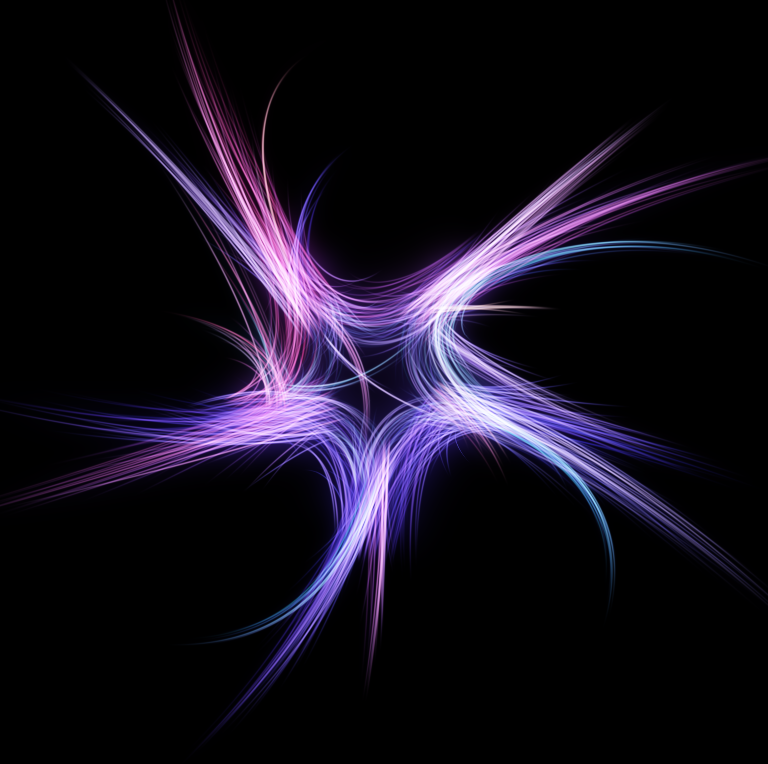
A Shadertoy shader for this background:

```glsl
// A five-armed burst of glowing filaments on black.
// Each bundle follows a quadratic curve; its strands are offsets in the
// curve's own (along, across) space, summed as light and tone mapped.

const float STRAND_WIDTH = 0.0011;
const float FLARE = 1.7;       // how far loose hairs bend off their bundle
const float EXPOSURE = 1.2;
const float SHEEN = 0.36;      // soft light between the strands
const float RIB_STRANDS = 24.0;
const vec2 CORE = vec2(0.49, 0.50);

const vec3 PINK = vec3(1.0, 0.36, 0.82);
const vec3 ROSE = vec3(1.0, 0.1, 0.35);
const vec3 BLUE = vec3(0.12, 0.14, 1.0);
const vec3 VIOLET = vec3(0.4, 0.2, 1.0);
const vec3 LILAC = vec3(0.74, 0.62, 1.0);
const vec3 CYAN = vec3(0.12, 0.7, 0.85);
const vec3 GOLD = vec3(1.0, 0.72, 0.4);

vec2 pos;      // point being shaded
vec3 light;    // light gathered there

vec3 hash3(float n) {
    vec3 v = fract(n * vec3(0.1031, 0.1030, 0.0973));
    v += dot(v, v.yzx + 33.33);
    return fract((v.xxy + v.yzz) * v.zyx);
}

vec2 curve(vec2 a, vec2 b, vec2 c, float t) {
    return mix(mix(a, b, t), mix(b, c, t), t);
}

// Nearest place on the curve: x = parameter, y = signed distance
vec2 curveSpace(vec2 a, vec2 b, vec2 c) {
    float t = 0.0, best = 1e5;
    for (int i = 0; i <= 8; i++) {
        float s = float(i) / 8.0;
        vec2 q = curve(a, b, c, s) - pos;
        if (dot(q, q) < best) { best = dot(q, q); t = s; }
    }
    for (int i = 0; i < 4; i++) {
        vec2 v = 2.0 * mix(b - a, c - b, t);
        t = clamp(t - dot(curve(a, b, c, t) - pos, v) / dot(v, v), 0.0, 1.0);
    }
    vec2 v = mix(b - a, c - b, t), q = pos - curve(a, b, c, t);
    return vec2(t, sign(v.x * q.y - v.y * q.x) * length(q));
}

// Adds a bundle running from a to c, pulled toward b
void bundle(vec2 a, vec2 b, vec2 c, float w0, float w1, float count, vec3 inner, vec3 outer) {
    vec2 s = curveSpace(a, b, c);
    float t = s.x, width = mix(w0, w1, sqrt(t));
    if (abs(s.y) > w0 * (1.0 + FLARE) + w1 + 0.005) return;
    float seed = floor(911.0 * (a.x + b.y + 2.0 * c.x));
    vec3 sum = vec3(0.0);
    for (float k = 0.0; k < count; k++) {
        vec3 h = hash3(seed + k * 7.0);
        float side = 2.0 * h.x - 1.0, bend = 2.0 * h.y - 1.0;
        float reach = mix(1.0, 0.32, max(bend * bend, h.z * h.z));
        float u = t / reach;
        float offset = width * side * mix(1.0, abs(side), t) + FLARE * w0 * bend * abs(bend) * u * u;
        float d = (s.y - offset) / STRAND_WIDTH;
        float fade = smoothstep(0.0, 0.08 + 0.2 * h.z, t) * (1.0 - smoothstep(0.4, 1.0, u));
        vec3 tint = mix(inner, outer, clamp(h.z * 0.9 + 0.3 * t - 0.1, 0.0, 1.0));
        tint = mix(tint, BLUE, 0.4 * bend * bend);
        sum += mix(tint, LILAC, 0.4 * h.x * h.x) * exp(-d * d) * fade * (0.3 + 0.8 * h.x);
    }
    float across = s.y / (1.3 * width);
    float sheet = exp(-across * across) * smoothstep(0.0, 0.2, t) * (1.0 - t) * (1.0 - t);
    light += sum + SHEEN * sheet * min(count / 30.0, 1.0) * mix(outer, VIOLET, 0.5);
}

// Strands that start from both ends of one curve
void rib(vec2 a, vec2 b, vec2 c, float width, vec3 inner, vec3 outer) {
    bundle(a, b, c, width, width, RIB_STRANDS, inner, outer);
    bundle(c, b, a, width, width, RIB_STRANDS, outer, inner);
}

vec2 spoke(float turn) {
    float angle = 6.2832 * turn;
    return vec2(cos(angle), sin(angle));
}

void mainImage(out vec4 fragColor, in vec2 fragCoord) {
    pos = fragCoord / iResolution.y;
    light = 0.08 * VIOLET * exp(-dot(pos - CORE, pos - CORE) / 0.009);

    // Upper left arm
    bundle(vec2(.438,.568), vec2(.292,.766), vec2(.215,1.06), .036, .012, 46., PINK, ROSE);
    bundle(vec2(.419,.562), vec2(.253,.775), vec2(.06,.945), .024, .005, 26., LILAC, VIOLET);
    bundle(vec2(.406,.594), vec2(.24,.95), vec2(.52,.967), .008, .004, 5., GOLD, ROSE);
    bundle(vec2(.40,.58), vec2(.36,.75), vec2(.48,.82), .02, .012, 14., BLUE, VIOLET);
    // Upper right arm
    bundle(vec2(.53,.562), vec2(.685,.728), vec2(1.1,.812), .036, .012, 46., PINK, VIOLET);
    bundle(vec2(.537,.568), vec2(.719,.751), vec2(.89,.877), .024, .006, 26., LILAC, PINK);
    bundle(vec2(.58,.60), vec2(.774,.733), vec2(1.03,.64), .016, .006, 14., CYAN, VIOLET);
    bundle(vec2(.56,.59), vec2(.65,.60), vec2(.74,.593), .014, .005, 12., GOLD, BLUE);
    // Lower right arm
    bundle(vec2(.563,.476), vec2(.77,.432), vec2(1.07,.155), .034, .01, 46., LILAC, BLUE);
    bundle(vec2(.565,.575), vec2(.64,.49), vec2(.93,.38), .022, .006, 26., LILAC, VIOLET);
    bundle(vec2(.589,.476), vec2(.774,.444), vec2(1.02,.355), .03, .01, 26., BLUE, VIOLET);
    bundle(vec2(.602,.463), vec2(.851,.374), vec2(.785,.169), .015, .004, 12., CYAN, BLUE);
    bundle(vec2(.56,.49), vec2(.63,.45), vec2(.665,.36), .018, .012, 16., PINK, GOLD);
    // Lower arm
    bundle(vec2(.495,.424), vec2(.457,.203), vec2(.22,-.02), .032, .006, 44., VIOLET, BLUE);
    bundle(vec2(.495,.43), vec2(.497,.228), vec2(.471,.07), .018, .005, 18., PINK, VIOLET);
    bundle(vec2(.491,.398), vec2(.432,.145), vec2(.2,.16), .014, .004, 14., CYAN, BLUE);
    bundle(vec2(.589,.463), vec2(.524,.42), vec2(.537,.23), .036, .026, 34., VIOLET, BLUE);
    // Left arm and the strays above it
    bundle(vec2(.445,.483), vec2(.275,.414), vec2(-.1,.31), .036, .016, 46., PINK, VIOLET);
    bundle(vec2(.445,.463), vec2(.275,.403), vec2(-.08,.49), .036, .02, 42., VIOLET, BLUE);
    bundle(vec2(.37,.46), vec2(.37,.57), vec2(.2,.595), .024, .012, 22., ROSE, CYAN);
    bundle(vec2(.37,.47), vec2(.34,.62), vec2(.18,.84), .02, .006, 16., ROSE, CYAN);
    // Concave ribs joining neighbouring arms
    rib(vec2(.37,.68), vec2(.452,.51), vec2(.65,.68), .03, PINK, VIOLET);
    rib(vec2(.64,.66), vec2(.484,.548), vec2(.69,.43), .024, CYAN, LILAC);
    rib(vec2(.68,.46), vec2(.521,.49), vec2(.485,.26), .03, BLUE, VIOLET);
    rib(vec2(.468,.29), vec2(.475,.515), vec2(.25,.44), .03, VIOLET, BLUE);
    rib(vec2(.3,.45), vec2(.45,.509), vec2(.34,.73), .028, ROSE, PINK);
    // Veil of inner ribs around the core
    for (float i = 0.0; i < 5.0; i++) {
        float turn = 0.15 + i / 5.0;
        rib(CORE + 0.14 * spoke(turn), CORE + 0.02 * spoke(turn + 0.1),
            CORE + 0.14 * spoke(turn + 0.2), 0.026, VIOLET * 0.45, CYAN * 0.3);
    }
    // Fine arcs crossing the core
    bundle(vec2(.40,.61), vec2(.52,.522), vec2(.46,.36), .008, .004, 8., PINK, LILAC);
    bundle(vec2(.36,.496), vec2(.501,.463), vec2(.62,.65), .005, .004, 6., CYAN, LILAC);
    bundle(vec2(.419,.568), vec2(.491,.459), vec2(.66,.435), .006, .004, 6., LILAC, VIOLET);

    fragColor = vec4(1.0 - exp(-EXPOSURE * light), 1.0);
}
```
